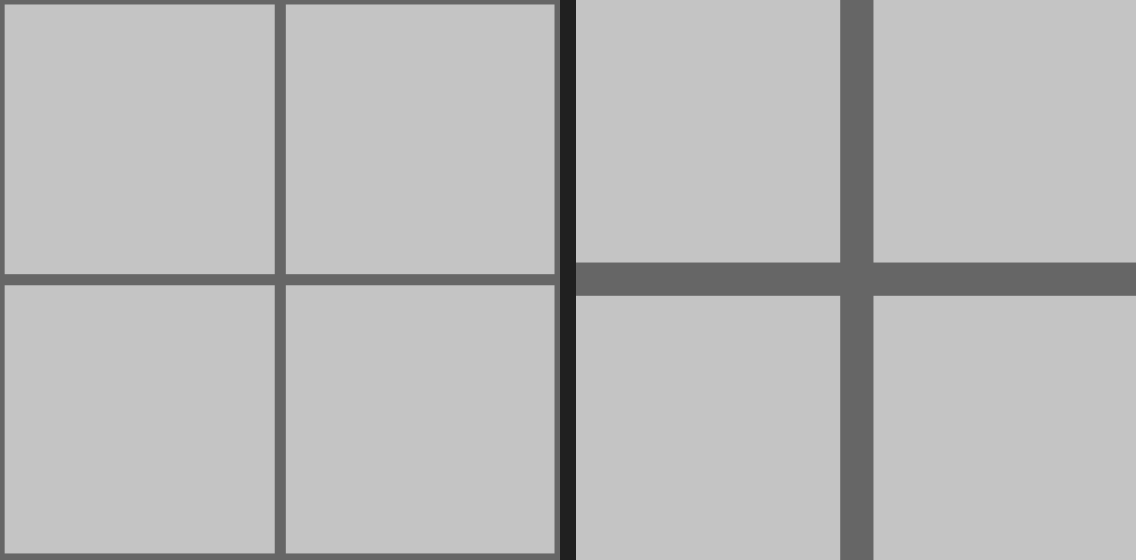
Left: the whole. Right: its middle third, enlarged.
Reproduce this pattern procedurally as a WebGL 2 fragment shader.

```glsl
#version 300 es
precision highp float;
// Two by two plain light grey square tiles with dark grey grout lines.

uniform vec2 u_resolution;
out vec4 fragColor;

void main() {
    vec2 uv = gl_FragCoord.xy / u_resolution;
    vec2 cell = floor(uv * 2.0);

    // Tile bounds; the joints differ slightly in width and offset
    vec2 tileMin = mix(vec2(0.0083, 0.0117), vec2(0.5104), cell);
    vec2 tileMax = mix(vec2(0.4906), vec2(0.9902, 0.992), cell);

    // Distance inside the tile, smoothed over one pixel
    vec2 inside = min(uv - tileMin, tileMax - uv);
    vec2 coverage = clamp(inside * u_resolution + 0.5, 0.0, 1.0);

    vec3 groutColor = vec3(0.4);
    vec3 tileColor = vec3(0.77);
    fragColor = vec4(mix(groutColor, tileColor, coverage.x * coverage.y), 1.0);
}
```
